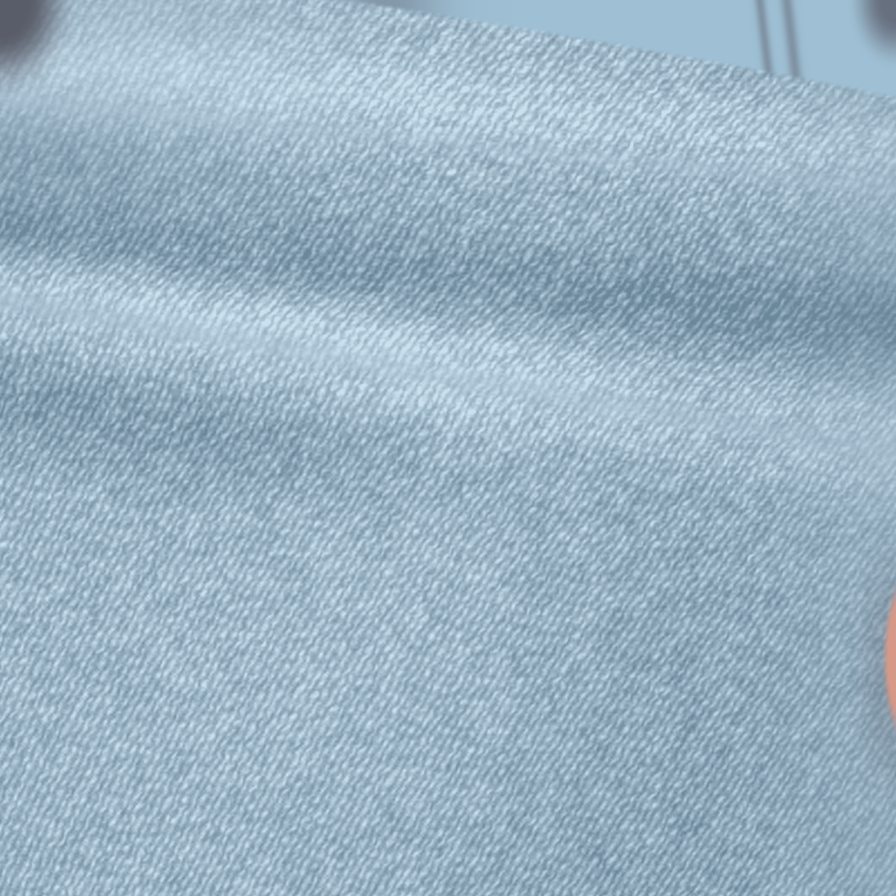
Give the GLSL for this texture, as a Shadertoy shader.

```glsl
// Pale blue denim, softly folded: fine twill ridges rising to the right, each broken into
// short staggered stitches, about 95 across and 62 down. Gaussian bands shade the folds,
// fine noise varies the yarn, and the weave loses contrast where the cloth is out of focus.

const float TAU = 6.2831853;
const vec2 RIDGES = vec2(85.0, 52.0);   // base count across and down
const float RIDGE_TURN = 20.0;          // ridges lean further toward the right
const float STITCHES = 88.0;            // stitches along the height
const vec3 CLOTH_DARK = vec3(0.46, 0.57, 0.64);
const vec3 CLOTH_LIGHT = vec3(0.74, 0.83, 0.89);
const vec3 CREASE_GREY = vec3(0.67, 0.75, 0.82);
const vec3 BACK_BLUE = vec3(0.62, 0.75, 0.83);
const vec3 SHADOW = vec3(0.35, 0.36, 0.41);
const vec3 SKIN = vec3(0.84, 0.60, 0.53);

float hash(vec2 p) {
    return fract(sin(dot(p, vec2(127.1, 311.7))) * 43758.5453);
}

float noise(vec2 p) {
    vec2 i = floor(p), f = fract(p);
    f = f * f * (3.0 - 2.0 * f);
    float low = mix(hash(i), hash(i + vec2(1, 0)), f.x);
    float high = mix(hash(i + vec2(0, 1)), hash(i + vec2(1, 1)), f.x);
    return mix(low, high, f.y);
}

// Soft bump around zero
float band(float d, float width) {
    return exp(-d * d / (width * width));
}

// Blurred ellipse mask
float blob(vec2 p, vec2 center, vec2 radius, float blur) {
    return 1.0 - smoothstep(1.0 - blur, 1.0 + blur, length((p - center) / radius));
}

// Depth below the top of each crease, measured downwards
float upperCrease(vec2 p) {
    return 1.0 - p.y - (0.11 + 0.10 * p.x);
}

float lowerCrease(vec2 p) {
    return 1.0 - p.y - (0.335 + 0.17 * p.x);
}

// Broad light and shade of the folds, around zero
float foldShade(vec2 p) {
    float a = upperCrease(p), b = lowerCrease(p);
    float left = 1.0 - smoothstep(0.1, 0.9, p.x);
    float shade = 0.28 * band(a + 0.045, 0.045);
    shade -= 0.20 * band(a - 0.06, 0.045) * left;
    shade -= 0.44 * band(a - 0.15, 0.055);
    shade += 0.44 * band(b + 0.03, 0.035) * (0.5 + 0.5 * left);
    shade += 0.18 * band(b - 0.03, 0.03);
    shade -= 0.34 * band(b - 0.11, 0.06) * left;
    shade -= 0.22 * smoothstep(0.75, 1.35, p.x + 0.6 * (1.0 - p.y));
    return shade + 0.16 * (noise(p * 4.0) - 0.5);
}

// Twill ridges of staggered, uneven stitches, around zero
float twill(vec2 p, float bend) {
    float down = 1.0 - p.y;
    float phase = dot(vec2(p.x, down), RIDGES) + RIDGE_TURN * p.x * down + bend;
    float visible = 1.0 - smoothstep(0.5, 1.0, fwidth(phase));
    phase += 0.45 * (noise(p * 130.0) - 0.5);
    float ridge = cos(TAU * phase);
    float id = floor(phase + 0.5);
    float along = p.y * STITCHES + hash(vec2(id, 3.0));
    float bead = cos(TAU * along) * (0.5 + 0.5 * ridge);
    float stitch = noise(vec2(phase, p.y * 130.0)) - 0.5;
    return visible * (0.25 * ridge + 0.15 * bead) + 0.36 * stitch;
}

// Pale slubs and fine fibre grain, around zero
float yarn(vec2 p) {
    float slub = noise(p * vec2(220.0, 110.0)) - 0.5;
    float grain = noise(p * 400.0 + 17.0) - 0.5;
    return 0.24 * slub + 0.32 * grain;
}

// Sharpness of the weave: soft at the top left, right side and creases
float focus(vec2 p) {
    float sharp = 1.0 - 0.5 * blob(p, vec2(0.0, 1.0), vec2(0.35, 0.22), 0.6);
    sharp *= 1.0 - 0.5 * smoothstep(0.8, 1.05, p.x);
    return sharp * (1.0 - 0.35 * band(lowerCrease(p), 0.016));
}

vec3 clothColor(vec2 p) {
    float shade = foldShade(p);
    float bend = 1.5 * shade + 0.5 * noise(p * 6.0);
    float tone = 0.60 + shade + focus(p) * (twill(p, bend) + yarn(p));
    vec3 color = mix(CLOTH_DARK, CLOTH_LIGHT, clamp(tone, -0.15, 1.2));
    float crease = band(upperCrease(p), 0.010) + band(lowerCrease(p), 0.012) * (1.0 - 0.7 * p.x);
    return mix(color, CREASE_GREY, 0.35 * crease);
}

// Out-of-focus cloth behind, with two seams
vec3 backColor(vec2 p) {
    float lean = p.x - 0.12 * (1.0 - p.y);
    float seams = band(lean - 0.848, 0.006) + band(lean - 0.878, 0.007);
    float dim = 0.4 * band(p.x - 0.43, 0.06) + 0.45 * seams;
    dim += 0.8 * blob(p, vec2(1.0, 1.0), vec2(0.035, 0.05), 0.6);
    return mix(BACK_BLUE, SHADOW, clamp(dim, 0.0, 1.0));
}

void mainImage(out vec4 fragColor, in vec2 fragCoord) {
    vec2 p = fragCoord / iResolution.xy;

    // Front cloth over the background, divided by its curved upper edge
    float run = p.x - 0.38;
    float depth = 1.0 - p.y - run * (0.15 + 0.04 * max(run, 0.0));
    vec3 color = mix(backColor(p), clothColor(p), smoothstep(-0.004, 0.004, depth));

    // Shaded corner and the rounded warm shape at the right side
    color = mix(color, SHADOW, blob(p, vec2(0.0, 1.0), vec2(0.06, 0.075), 0.5));
    color = mix(color, SHADOW, 0.25 * blob(p, vec2(1.01, 0.25), vec2(0.045, 0.11), 0.6));
    color = mix(color, SKIN, blob(p, vec2(1.01, 0.265), vec2(0.022, 0.08), 0.2));
    fragColor = vec4(color, 1.0);
}
```
